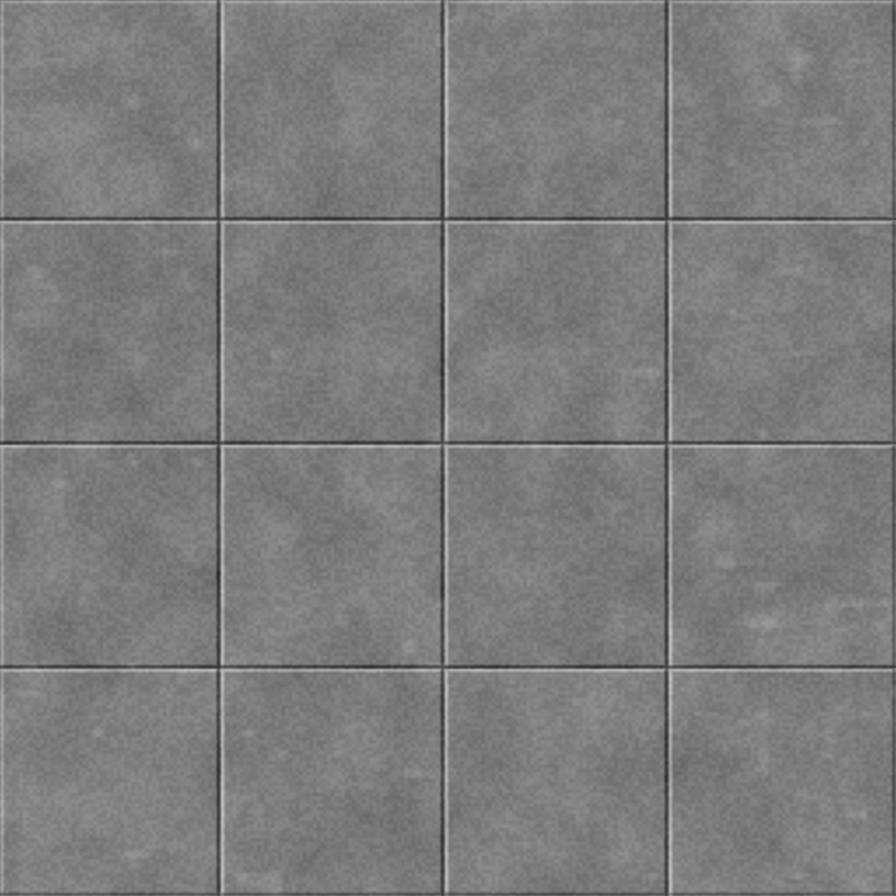
Write a WebGL 2 fragment shader that draws this texture.

```glsl
#version 300 es
precision highp float;
// Four by four square grey stone tiles with bevelled seams, soft mottling and fine grain.

uniform vec2 u_resolution;
out vec4 outColor;

const float TILES = 4.0;                      // repeats across and down
const float SEAM_SHIFT = 0.0039;              // inner seams sit slightly left and up
const vec2 BEVEL_OFFSET = vec2(0.0023, 0.0018); // shadow and highlight from seam centre
const float LINE_RADIUS = 0.0040;             // soft radius of each bevel line
const float BORDER_STRENGTH = 0.65;           // fainter lines on the outer border

const float STONE = 0.487;
const float SHADOW = 0.25;
const float HIGHLIGHT = 0.20;
const float TILE_VARIATION = 0.012;
const float MOTTLE = 0.13;
const float MOTTLE_SCALE = 20.0;
const float GRAIN = 0.075;
const float GRAIN_SCALE = 256.0;
const float FLECK = 0.06;
const float FLECK_SCALE = 34.0;

float hash(vec2 cell) {
    uvec2 q = uvec2(ivec2(cell)) * uvec2(1597u, 7919u);
    uint n = (q.x ^ (q.y << 7)) * 74779u + q.y;
    n = (n ^ (n >> 15)) * 73471u;
    n = (n ^ (n >> 13)) * 91193u;
    n ^= n >> 16;
    return float(n & 65535u) / 65535.0;
}

float valueNoise(vec2 p) {
    vec2 cell = floor(p);
    vec2 f = fract(p);
    f = f * f * (3.0 - 2.0 * f);
    float low = mix(hash(cell), hash(cell + vec2(1, 0)), f.x);
    float high = mix(hash(cell + vec2(0, 1)), hash(cell + vec2(1, 1)), f.x);
    return mix(low, high, f.y);
}

float fbm(vec2 p) {
    float sum = 0.0;
    float weight = 0.5;
    for (int octave = 0; octave < 4; octave++) {
        sum += weight * valueNoise(p);
        p = mat2(1.6, 1.2, -1.2, 1.6) * p + 37.0;
        weight *= 0.55;
    }
    return sum;
}

// Soft line profile per axis, never narrower than a pixel
vec2 softLine(vec2 distanceToLine, float pixel) {
    float radius = max(LINE_RADIUS, 1.5 * pixel);
    return 1.0 - smoothstep(0.0, radius, abs(distanceToLine));
}

void main() {
    vec2 p = gl_FragCoord.xy / u_resolution;
    p.y = 1.0 - p.y;
    float pixel = 1.0 / min(u_resolution.x, u_resolution.y);

    // Nearest seam on each axis; the outer border stays unshifted
    vec2 index = floor((p + SEAM_SHIFT) * TILES + 0.5);
    vec2 inner = step(0.5, index) * step(index, vec2(TILES - 0.5));
    vec2 fromSeam = p - index / TILES + SEAM_SHIFT * inner;
    vec2 tile = index - 1.0 + step(0.0, fromSeam);

    // Stone: tile tint, cloudy mottling, sparse pale flecks and grain
    float grey = STONE + TILE_VARIATION * (hash(tile + 11.0) - 0.5);
    vec2 stonePoint = p + tile * 3.0 + 5.0;
    grey += MOTTLE * (fbm(stonePoint * MOTTLE_SCALE) - 0.5);
    float fleck = valueNoise(stonePoint * vec2(0.8, 1.3) * FLECK_SCALE);
    grey += FLECK * smoothstep(0.86, 1.0, fleck);
    grey += GRAIN * (valueNoise(p * GRAIN_SCALE + 91.0) - 0.5);

    // Bevel: dark line before each seam, pale line after it
    vec2 strength = mix(vec2(BORDER_STRENGTH), vec2(1.0), inner);
    vec2 dark = softLine(fromSeam + BEVEL_OFFSET, pixel) * strength;
    vec2 pale = softLine(fromSeam - BEVEL_OFFSET, pixel) * strength;
    float shade = max(dark.x, dark.y);
    float shine = max(pale.x, pale.y);
    grey += HIGHLIGHT * shine * (1.0 - 0.5 * shade) - SHADOW * shade;

    outColor = vec4(vec3(clamp(grey, 0.0, 1.0)), 1.0);
}
```
